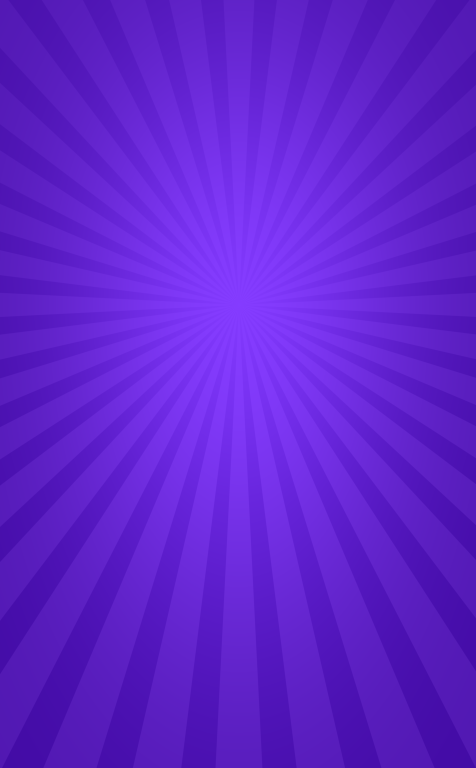
Write a Shadertoy shader that draws this background.

```glsl
#define CENTER vec2(0.502, 0.603)
#define RAY_COUNT 36.0
#define DARK_HALF_WIDTH 0.21
#define GLOW_RADIUS_X 0.50
#define GLOW_RADIUS_UP 0.48
#define GLOW_RADIUS_DOWN 0.60
#define GLOW_FALLOFF 1.7
#define CORE_COLOR vec3(0.52, 0.235, 1.0)
#define EDGE_COLOR vec3(0.312, 0.09, 0.688)
#define RAY_SHADE vec3(0.056, 0.050, 0.050)
#define SHADE_ABOVE 0.62
#define SHADE_REACH 0.26

const float TAU = 6.2831853;

// Elliptical glow, shorter above the center than below it
float glow(vec2 offset) {
    float radiusY = offset.y > 0.0 ? GLOW_RADIUS_UP : GLOW_RADIUS_DOWN;
    vec2 scaled = offset / vec2(GLOW_RADIUS_X, radiusY);
    return exp(-GLOW_FALLOFF * dot(scaled, scaled));
}

// Coverage of the dark wedges, with edges one pixel wide
float darkRays(vec2 p, float pixel) {
    float radius = max(length(p), pixel);
    float turn = atan(p.x, p.y + 1e-6) / TAU;
    float phase = abs(fract(turn * RAY_COUNT) - 0.5);
    float blur = 0.7 * pixel * RAY_COUNT / (TAU * radius);
    return 1.0 - smoothstep(-blur, blur, phase - DARK_HALF_WIDTH);
}

// Wedges are faint at the hub and softer in the upper part
float rayStrength(vec2 p) {
    float hub = sqrt(min(length(p) / SHADE_REACH, 1.0));
    return hub * mix(1.0, SHADE_ABOVE, smoothstep(-0.35, 0.25, p.y));
}

void mainImage(out vec4 fragColor, in vec2 fragCoord) {
    vec2 offset = fragCoord / iResolution.xy - CENTER;
    vec2 p = offset * iResolution.xy / iResolution.y;

    // Radial colour, then the sunburst over it
    vec3 color = mix(EDGE_COLOR, CORE_COLOR, glow(offset));
    color -= RAY_SHADE * darkRays(p, 1.0 / iResolution.y) * rayStrength(p);

    fragColor = vec4(clamp(color, 0.0, 1.0), 1.0);
}
```
